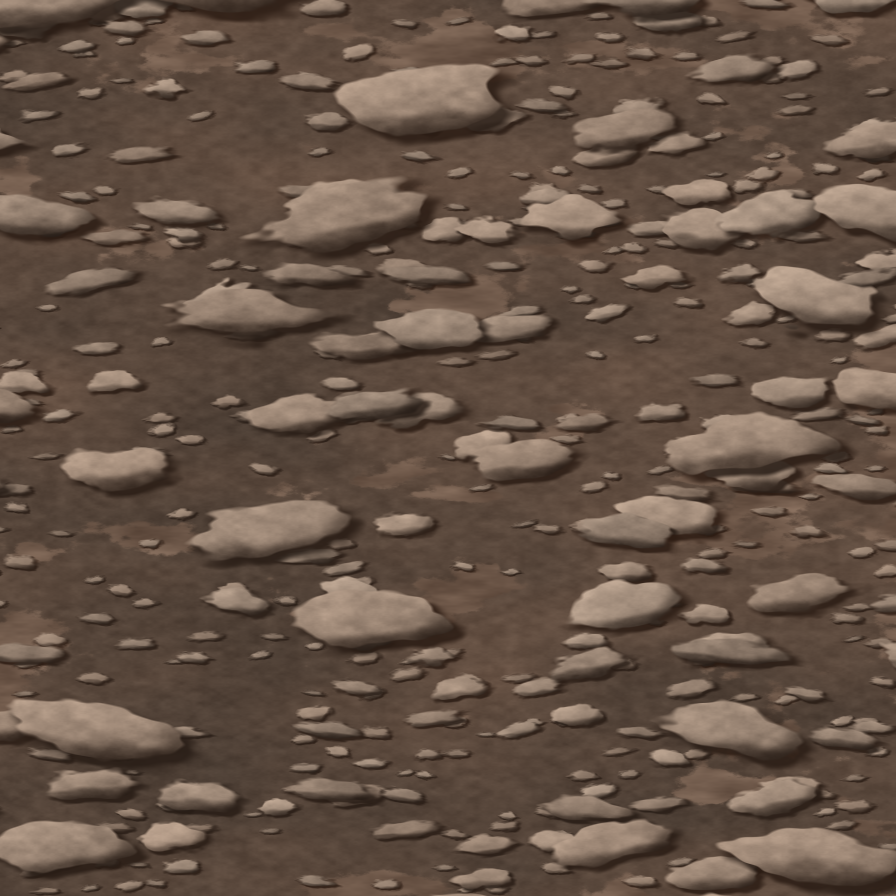
Reproduce this texture procedurally as a WebGL 2 fragment shader.

```glsl
#version 300 es
precision highp float;
// Flat, sunlit stones and pebbles scattered over dusty brown ground.

uniform vec2 u_resolution;
out vec4 fragColor;

float hash(vec2 p) {
  return fract(sin(dot(p, vec2(127.1, 311.7))) * 43758.5453);
}

float noise(vec2 p) {
  vec2 i = floor(p), f = fract(p);
  f = f * f * (3.0 - 2.0 * f);
  return mix(mix(hash(i), hash(i + vec2(1, 0)), f.x),
             mix(hash(i + vec2(0, 1)), hash(i + vec2(1, 1)), f.x), f.y);
}

float fbm(vec2 p) {
  float sum = 0.0, amp = 0.5;
  for (int i = 0; i < 4; i++) {
    sum += amp * noise(p);
    p = p * 2.03 + 17.3;
    amp *= 0.5;
  }
  return sum / 0.9375;
}

// Uneven outline, from pointed to blocky, with a flatter underside.
float outline(vec2 q, float power, float seed) {
  vec2 w = q * 1.6 + seed * 91.0;
  q += 0.5 * (vec2(noise(w), noise(w + 37.0)) - 0.5);
  q += 0.14 * (vec2(noise(w * 3.1), noise(w * 3.1 + 11.0)) - 0.5);
  q.y *= q.y < 0.0 ? 1.25 : 1.0;
  q = pow(abs(q) + 1e-4, vec2(power));
  return pow(q.x + q.y, 1.0 / power) - 1.0;
}

// ground.x is brightness, ground.y is warmth.
void scatterStones(inout vec2 ground, vec2 p, float width, float keep, float seed) {
  vec2 cell = vec2(width, width * 0.5);
  for (int j = 1; j >= -1; j--) {
    float row = floor(p.y / cell.y) + float(j);
    float shift = hash(vec2(row, seed));
    for (int i = -1; i <= 1; i++) {
      vec2 id = vec2(floor(p.x / cell.x + shift) + float(i), row);
      vec2 key = id + seed * 13.7;
      float pick = hash(key), a = hash(key + 5.1), b = hash(key + 9.3);
      float c = hash(key + 14.9), e = hash(key + 21.7);
      vec2 centre = (id + 0.5 + 0.6 * (vec2(a, b) - 0.5) - vec2(shift, 0)) * cell;
      if (pick > keep * (0.55 + 0.9 * noise(centre * 7.0 + seed))) continue;

      vec2 size = width * mix(0.2, 0.42, c) * vec2(1.0, mix(0.27, 0.48, e));
      vec2 d = p - centre;
      d.y -= d.x * (a - 0.42) * 0.3;
      vec2 q = d / size;
      if (dot(q, q) > 6.0) continue;

      float power = mix(1.35, 2.7, b);
      float blur = 0.0017 / size.y;

      // Contact shadow falling to the lower right
      float shade = outline(q - vec2(0.13, -0.24), power, pick);
      ground.x = mix(ground.x, 0.06, 0.85 * (1.0 - smoothstep(-0.12, 0.14 + blur, shade)));

      // Bright upper face, duller front face and dark lower rim
      float dist = outline(q, power, pick);
      float grain = fbm(p * vec2(55, 95) + seed);
      float ridge = q.y + 0.3 + 0.35 * (noise(q * 2.0 + pick * 50.0) - 0.5) - 0.2 * q.x * (c - 0.3);
      float tone = mix(0.46, 0.77, smoothstep(-0.25, 0.2, ridge));
      tone += 0.1 * q.y - 0.07 * q.x + 0.32 * (grain - 0.5) + 0.22 * (e - 0.5);
      tone *= 1.0 - 0.5 * smoothstep(0.35, 1.0, -q.y + 0.25 * q.x);
      tone *= 1.0 - 0.45 * smoothstep(0.65, 1.05, q.x - 0.3 * q.y);
      tone = mix(0.45, tone, smoothstep(0.01, 0.07, width) * 0.4 + 0.6);
      float cover = 1.0 - smoothstep(-blur, blur, dist);
      ground = mix(ground, vec2(tone, 0.3 * c), cover);
    }
  }
}

void main() {
  vec2 p = gl_FragCoord.xy / u_resolution.y;

  // Dusty ground with broad stains and fine grit
  float stain = fbm(p * vec2(4, 9) + 3.0);
  float grit = fbm(p * vec2(70, 130));
  vec2 ground = vec2(0.37 + 0.22 * (stain - 0.5) + 0.17 * (grit - 0.5), stain);

  // Pale, low slabs breaking through the dust
  float slab = fbm(p * vec2(6, 15) + 41.0) + 0.12 * (grit - 0.5);
  float crack = fbm(p * vec2(18, 60) + 8.0);
  ground = mix(ground, vec2(0.42 + 0.5 * (crack - 0.3), 0.9), 0.8 * smoothstep(0.64, 0.69, slab));

  // Stones from pebbles up to boulders
  scatterStones(ground, p, 0.042, 0.24, 1.0);
  scatterStones(ground, p, 0.085, 0.42, 2.0);
  scatterStones(ground, p, 0.145, 0.5, 3.0);
  scatterStones(ground, p, 0.235, 0.52, 4.0);

  vec3 colour = mix(vec3(0.12, 0.075, 0.05), vec3(0.74, 0.64, 0.56), clamp(ground.x, 0.0, 1.05));
  colour += vec3(0.03, -0.004, -0.018) * (ground.y - 0.35);
  fragColor = vec4(colour, 1.0);
}
```
